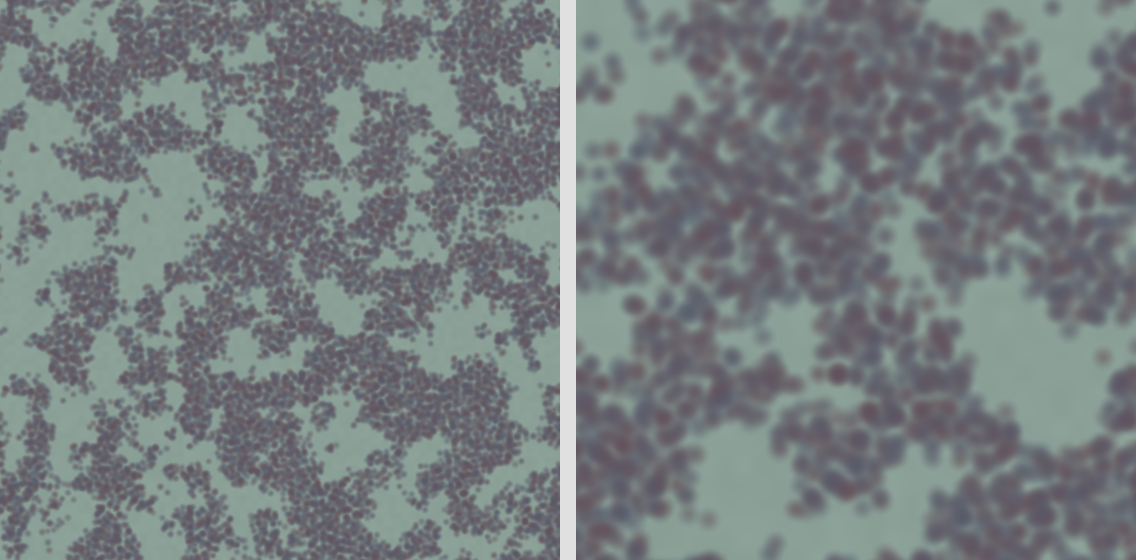
Left: the whole. Right: its middle third, enlarged.
Write a Shadertoy shader that draws this texture.

```glsl
// Soft red and blue grey specks clumped in ragged clusters on a pale sage ground.

// Sine-free hash: three random values per grid cell
vec3 hash32(vec2 cell) {
    vec3 q = fract(cell.xyx * vec3(0.1031, 0.1030, 0.0973));
    q += dot(q, q.yxz + 33.33);
    return fract((q.xxy + q.yzz) * q.zyx);
}

float valueNoise(vec2 p) {
    vec2 cell = floor(p), f = fract(p);
    f = f * f * (3.0 - 2.0 * f);
    float low = mix(hash32(cell).x, hash32(cell + vec2(1, 0)).x, f.x);
    float high = mix(hash32(cell + vec2(0, 1)).x, hash32(cell + vec2(1, 1)).x, f.x);
    return mix(low, high, f.y);
}

// Chance that a speck grows at a place: small voids, ragged clusters
float clusterDensity(vec2 uv) {
    float field = 0.36 * valueNoise(uv * 12.0 + 3.7)
                + 0.38 * valueNoise(uv * 25.0 + 41.3)
                + 0.26 * valueNoise(uv * 49.0 + 87.1);
    return 0.88 * smoothstep(0.38, 0.61, field);
}

void mainImage(out vec4 fragColor, in vec2 fragCoord) {
    vec2 uv = fragCoord / min(iResolution.x, iResolution.y);
    const float CELLS_ACROSS = 100.0;
    vec2 p = uv * CELLS_ACROSS;

    // Gather three freely placed specks from each neighbouring cell
    float gap = 1.0, weight = 0.0;
    vec3 inkSum = vec3(0.0);
    for (int i = 0; i < 27; i++) {
        vec2 cell = floor(p) + vec2(i % 3 - 1, (i / 3) % 3 - 1);
        float layer = float(i / 9) * 307.0;
        vec3 place = hash32(cell + 211.0 + layer);
        vec3 look = hash32(cell + 1517.0 + layer);
        vec2 center = cell + place.xy;
        float present = step(place.z, clusterDensity(center / CELLS_ACROSS));
        float radius = mix(0.85, 1.0, look.x);
        float cover = present * mix(0.45, 0.7, look.z)
                    * (1.0 - smoothstep(0.0, radius, length(p - center)));
        vec3 ink = mix(vec3(0.39, 0.30, 0.335), vec3(0.33, 0.355, 0.425), look.y);
        inkSum += ink * cover;
        weight += cover;
        gap *= 1.0 - cover;
    }

    // Lay the mixed inks over a faintly mottled ground
    vec3 ground = vec3(0.545, 0.63, 0.595) + 0.02 * (valueNoise(uv * 90.0) - 0.5);
    vec3 color = mix(ground, inkSum / max(weight, 0.001), 1.0 - gap);
    fragColor = vec4(color, 1.0);
}
```
